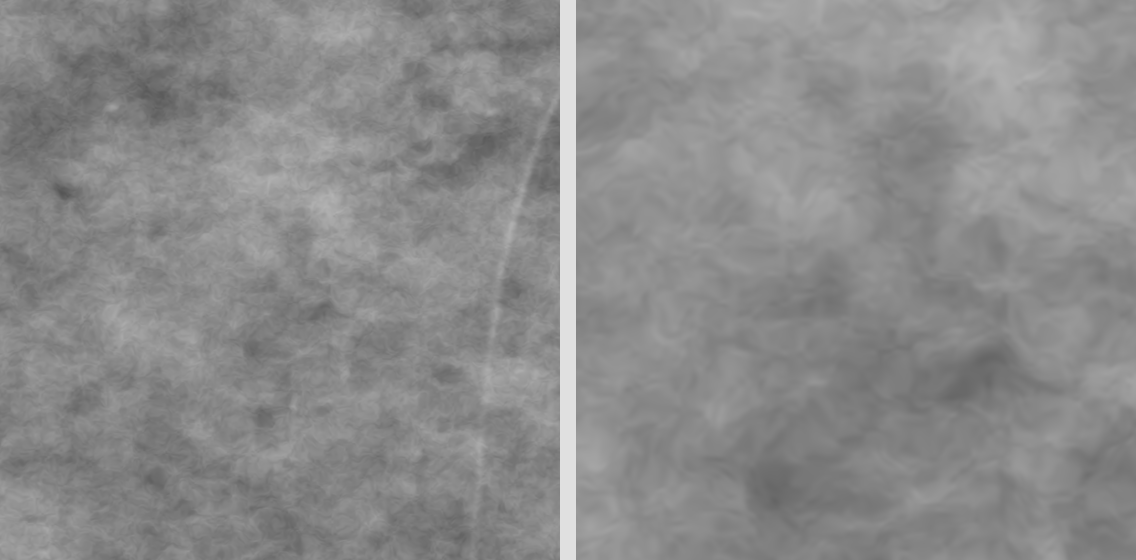
Left, the full canvas; right, a detail of the centre.
This texture is drawn by a WebGL 2 fragment shader. Its source:

```glsl
#version 300 es
precision highp float;
// Draws a mottled grey weathered stone surface with dark blots and a pale curved crease.

uniform vec2 u_resolution;
out vec4 fragColor;

float hash(vec2 p) {
    return fract(sin(dot(p, vec2(127.1, 311.7))) * 43758.5453);
}

float valueNoise(vec2 p) {
    vec2 cell = floor(p);
    vec2 f = fract(p);
    f = f * f * (3.0 - 2.0 * f);
    float low = mix(hash(cell), hash(cell + vec2(1.0, 0.0)), f.x);
    float high = mix(hash(cell + vec2(0.0, 1.0)), hash(cell + vec2(1.0, 1.0)), f.x);
    return mix(low, high, f.y);
}

// Centred layered noise; gain sets how fast the finer layers weaken.
float mottle(vec2 p, float frequency, float gain, int octaves) {
    float sum = 0.0;
    float amplitude = 1.0;
    for (int i = 0; i < octaves; i++) {
        vec2 shift = vec2(17.3, 9.1) * float(i + 1);
        sum += amplitude * (valueNoise(p * frequency + shift) - 0.5);
        frequency *= 2.13;
        amplitude *= gain;
    }
    return sum;
}

float softPatch(vec2 p, vec2 centre, vec2 radius) {
    vec2 d = (p - centre) / radius;
    return exp(-dot(d, d));
}

// Sparse soft spots, one candidate per grid cell.
float scatteredSpots(vec2 p, float grid, float chance, float radius, float seed) {
    vec2 cell = floor(p * grid);
    float sum = 0.0;
    for (int y = -1; y <= 1; y++) {
        for (int x = -1; x <= 1; x++) {
            vec2 id = cell + vec2(x, y);
            vec2 jitter = vec2(hash(id + seed), hash(id + seed + 5.7));
            float present = step(hash(id + seed + 11.3), chance);
            float size = radius * mix(0.6, 1.2, hash(id + seed + 3.9));
            sum += present * softPatch(p, (id + jitter) / grid, size * vec2(1.25, 0.9));
        }
    }
    return min(sum, 1.0);
}

// Broad light and dark zones.
float broadTone(vec2 p) {
    float dark = 0.060 * softPatch(p, vec2(0.47, 0.15), vec2(0.26, 0.13));
    dark += 0.045 * softPatch(p, vec2(0.20, 0.80), vec2(0.15, 0.12));
    dark += 0.050 * softPatch(p, vec2(0.03, 0.58), vec2(0.12, 0.07));
    dark += 0.055 * softPatch(p, vec2(0.84, 0.66), vec2(0.19, 0.25));
    float light = 0.050 * softPatch(p, vec2(0.34, 0.54), vec2(0.24, 0.18));
    light += 0.045 * softPatch(p, vec2(0.58, 0.80), vec2(0.13, 0.13));
    return light - dark;
}

// Pale ridge leaning right as it rises, shaded along its right side.
float crease(vec2 p) {
    float ridgeX = 0.845 + 0.05 * p.y + 0.19 * p.y * p.y * p.y;
    ridgeX += 0.006 * (valueNoise(vec2(p.y * 14.0, 2.0)) - 0.5);
    float across = p.x - ridgeX;
    float upper = smoothstep(0.25, 0.65, p.y);
    float wear = 0.6 + 0.6 * valueNoise(vec2(p.y * 30.0, 8.0));
    float ridge = mix(0.05, 0.09, upper) * wear * exp(-pow(across / 0.008, 2.0));
    float shade = 0.035 * upper * smoothstep(0.0, 0.014, across)
                * (1.0 - smoothstep(0.02, 0.10, across));
    return ridge - shade;
}

// Ragged dark band near the upper right edge.
float darkStreak(vec2 p) {
    float centreY = 0.928 + 0.03 * (valueNoise(vec2(p.x * 12.0, 4.0)) - 0.5);
    float band = exp(-pow((p.y - centreY) / 0.014, 2.0));
    float extent = smoothstep(0.73, 0.78, p.x);
    return band * extent * (0.4 + 0.8 * valueNoise(p * vec2(28.0, 40.0)));
}

void main() {
    vec2 p = gl_FragCoord.xy / u_resolution.y;

    // Ragged outlines and a slight sideways stretch of the grain.
    vec2 warp = vec2(mottle(p + 3.1, 24.0, 0.6, 3), mottle(p + 7.7, 24.0, 0.6, 3));
    vec2 ragged = p + 0.014 * warp;
    vec2 grain = ragged * vec2(0.85, 1.1);

    float tone = 0.538 + broadTone(p + 0.05 * warp);
    tone += 0.105 * mottle(grain, 4.0, 0.95, 3);
    tone += 0.075 * mottle(grain + 4.3, 42.0, 0.78, 3);

    // Clustered dark blotches, then isolated blots and pale flecks.
    float blotch = valueNoise(grain * 22.0 + 31.0);
    float cluster = smoothstep(0.35, 0.65, valueNoise(p * 5.0 + 12.0));
    tone -= 0.055 * cluster * smoothstep(0.60, 0.90, blotch);
    tone -= 0.075 * scatteredSpots(ragged, 9.0, 0.25, 0.020, 1.0);
    tone += 0.080 * scatteredSpots(ragged, 14.0, 0.04, 0.011, 23.0);

    tone -= 0.080 * darkStreak(ragged);
    tone += crease(p);

    fragColor = vec4(vec3(clamp(tone, 0.0, 1.0)), 1.0);
}
```
